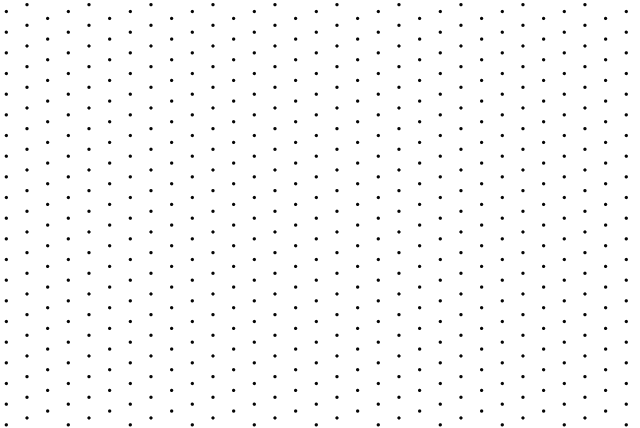
A Shadertoy shader for this pattern:

```glsl
// Offset from the nearest dot; each column steps up by a third of the pitch
vec2 staggeredCell(vec2 p) {
    float column = floor(p.x + 0.5);
    float y = p.y - column / 3.0;
    return vec2(p.x - column, y - floor(y + 0.5));
}

void mainImage(out vec4 fragColor, in vec2 fragCoord) {
    // One unit is the spacing between dots
    float pixel = 30.97 / iResolution.x;
    vec2 p = fragCoord * pixel - vec2(0.306, 0.153);

    // Round dot with a one-pixel soft edge
    float dist = length(staggeredCell(p)) - 0.078;
    float ink = clamp(0.5 - dist / pixel, 0.0, 1.0);

    fragColor = vec4(mix(vec3(1.0), vec3(0.02), ink), 1.0);
}
```
